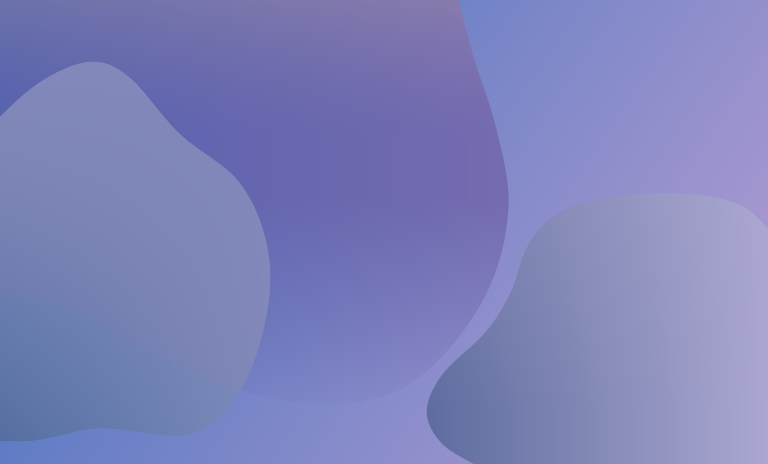
Reproduce this background procedurally as a WebGL 2 fragment shader.

```glsl
#version 300 es
precision highp float;

#define ASPECT 1.652
#define KNOTS 15
#define STEPS 7
#define SKY_BLUE vec3(0.357, 0.478, 0.769)
#define SKY_LILAC vec3(0.635, 0.588, 0.808)
#define DEEP_BLUE vec3(0.337, 0.380, 0.682)
#define DEEP_PLUM vec3(0.455, 0.420, 0.690)
#define MIST vec3(0.510, 0.537, 0.729)
#define SLATE vec3(0.353, 0.424, 0.627)
#define DUSK vec3(0.369, 0.424, 0.620)
#define PEARL vec3(0.667, 0.655, 0.816)

uniform vec2 u_resolution;
out vec4 fragColor;

// Catmull-Rom curve between b and c
vec2 spline(vec2 a, vec2 b, vec2 c, vec2 d, float t) {
  vec2 linear = c - a;
  vec2 square = 2.0 * a - 5.0 * b + 4.0 * c - d;
  vec2 cube = 3.0 * (b - c) + d - a;
  return b + 0.5 * t * (linear + t * (square + t * cube));
}

// Signed distance to a closed smooth outline, negative inside
float blobDistance(vec2 p, vec2 knots[KNOTS]) {
  float nearest = 1e5;
  float side = 1.0;
  vec2 from = knots[0];
  for (int i = 0; i < KNOTS; i++) {
    vec2 a = knots[(i + KNOTS - 1) % KNOTS];
    vec2 b = knots[i];
    vec2 c = knots[(i + 1) % KNOTS];
    vec2 d = knots[(i + 2) % KNOTS];
    for (int j = 1; j <= STEPS; j++) {
      vec2 to = j == STEPS ? c : spline(a, b, c, d, float(j) / float(STEPS));
      vec2 edge = to - from;
      vec2 offset = p - from;
      vec2 gap = offset - edge * clamp(dot(offset, edge) / dot(edge, edge), 0.0, 1.0);
      nearest = min(nearest, dot(gap, gap));
      // Each crossing of a ray flips the side
      bool above = from.y > p.y;
      if (above != (to.y > p.y) && offset.x < edge.x * offset.y / edge.y) side = -side;
      from = to;
    }
  }
  return side * sqrt(nearest);
}

float coverage(vec2 p, vec2 knots[KNOTS]) {
  return clamp(0.5 - blobDistance(p, knots) * u_resolution.y, 0.0, 1.0);
}

void main() {
  vec2 p = gl_FragCoord.xy / u_resolution * vec2(ASPECT, 1.0);

  // Outlines in units of the canvas height
  vec2 plumKnots[KNOTS] = vec2[KNOTS](
    vec2(0.966, 1.129), vec2(0.987, 1.0), vec2(1.019, 0.876), vec2(1.067, 0.725),
    vec2(1.094, 0.56), vec2(1.056, 0.388), vec2(0.955, 0.236), vec2(0.826, 0.146),
    vec2(0.644, 0.133), vec2(0.461, 0.178), vec2(0.29, 0.262), vec2(0.139, 0.343),
    vec2(0.0, 0.373), vec2(-0.15, 0.38), vec2(-0.28, 1.13));
  vec2 mistKnots[KNOTS] = vec2[KNOTS](
    vec2(-0.15, 0.592), vec2(0.0, 0.749), vec2(0.097, 0.83), vec2(0.197, 0.867),
    vec2(0.279, 0.833), vec2(0.386, 0.712), vec2(0.515, 0.607), vec2(0.575, 0.468),
    vec2(0.573, 0.318), vec2(0.515, 0.155), vec2(0.408, 0.064), vec2(0.215, 0.077),
    vec2(0.043, 0.049), vec2(-0.13, 0.088), vec2(-0.26, 0.335));
  vec2 pearlKnots[KNOTS] = vec2[KNOTS](
    vec2(2.0, -0.2), vec2(1.717, 0.421), vec2(1.648, 0.511), vec2(1.588, 0.56),
    vec2(1.481, 0.582), vec2(1.341, 0.579), vec2(1.208, 0.545), vec2(1.137, 0.474),
    vec2(1.099, 0.371), vec2(1.045, 0.285), vec2(0.953, 0.195), vec2(0.918, 0.116),
    vec2(0.946, 0.049), vec2(1.019, 0.0), vec2(1.15, -0.06));

  // Diagonal backdrop
  float diagonal = 0.732 * p.x + 0.5 * (1.0 - p.y) - 0.41;
  vec3 color = mix(SKY_BLUE, SKY_LILAC, diagonal);

  // Large plum shape: warm haze on top, fading out below
  float plumMask = coverage(p, plumKnots);
  vec3 plum = mix(DEEP_BLUE, DEEP_PLUM, p.x / 1.07);
  float haze = clamp((p.y - 0.7) / 0.3, 0.0, 1.0);
  plum += vec3(0.085, 0.065, -0.012) * pow(haze, 1.5);
  float fade = mix(0.08, 1.0, clamp((p.y - 0.13) / 0.44, 0.0, 1.0));
  color = mix(color, plum, plumMask * fade);

  // Left misty shape: darker toward its lower left, bluer beyond the plum edge
  float depth = clamp((0.867 - p.y) / 0.818, 0.0, 1.0);
  float shade = pow(depth, 1.5) * clamp(1.0 - p.x / 0.58, 0.0, 1.0);
  vec3 mist = mix(MIST, SLATE, shade);
  mist += vec3(-0.024, 0.008, 0.004) * (1.0 - plumMask);
  color = mix(color, mist, coverage(p, mistKnots));

  // Right pearly shape: light grows to the right and upward
  float light = clamp((p.x - 0.918) / 0.73, 0.0, 1.0);
  light += 0.5 * max(p.y - 0.12, 0.0) / 0.88 * (1.0 - light);
  color = mix(color, mix(DUSK, PEARL, light), coverage(p, pearlKnots));

  fragColor = vec4(color, 1.0);
}
```
